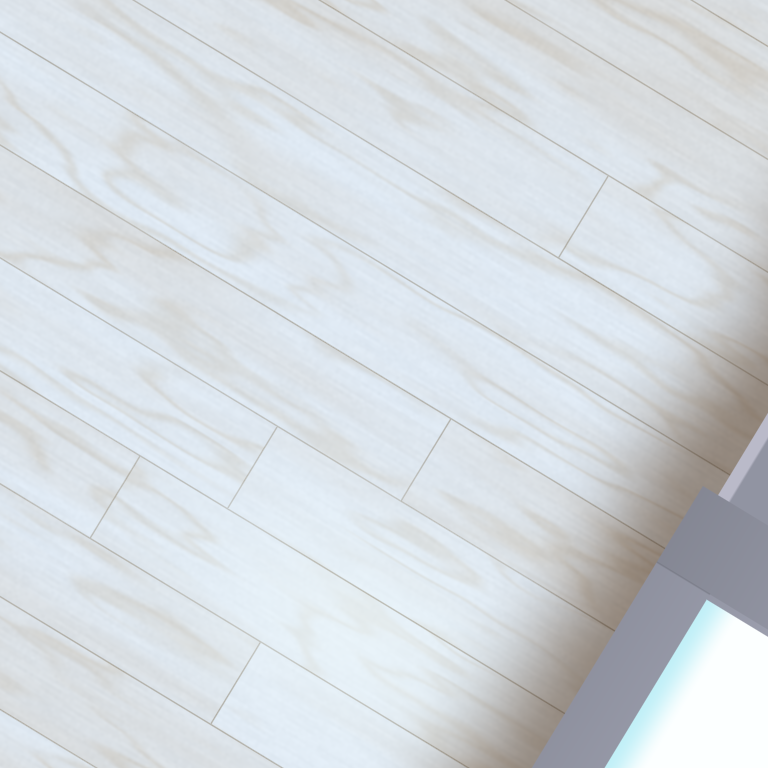
Write a Shadertoy shader that draws this texture.

```glsl
// Pale wooden floor: staggered planks running diagonally, with cathedral
// grain from contoured noise, thin seams, and a soft brown shadow beside
// a grey frame around a bright pane in the lower right corner.

// Layout, in canvas units: x runs along the planks, y across them
const vec2  ALONG = vec2(0.855, -0.519);
const vec2  ACROSS = vec2(0.519, 0.855);
const float ROW_ORIGIN = 0.568;
const float ROW_WIDTH = 0.1257;
const float PLANK_LENGTH = 1.3;
const float SEAM_HALF_WIDTH = 0.0009;
// End joint of each row, cycling every nine rows
const float STAGGER[9] = float[9](0.75, 0.205, -0.055, 0.078, 0.266, 0.75, 0.75, 0.277, 0.75);

// Frame
const vec2  FRAME_CORNER = vec2(0.592, 0.789);
const vec2  PANE_CORNER = vec2(0.673, 0.665);
const float LEDGE_START = 0.615;
const float LEDGE_END = 0.632;
const float SHADOW_START = 0.37;

// Colours
const vec3 COOL_WOOD = vec3(0.875, 0.915, 0.955);
const vec3 WARM_WOOD = vec3(0.845, 0.855, 0.860);
const vec3 VEIN_TINT = vec3(0.955, 0.925, 0.885);
const vec3 SEAM_TINT = vec3(0.80, 0.765, 0.71);
const vec3 SHADOW_TINT = vec3(0.67, 0.60, 0.54);
const vec3 GLOW = vec3(0.94, 0.98, 0.99);
const vec3 FRAME_SIDE = vec3(0.57, 0.58, 0.635);
const vec3 FRAME_TOP = vec3(0.53, 0.54, 0.59);
const vec3 LEDGE_LIGHT = vec3(0.73, 0.73, 0.79);
const vec3 PANE_EDGE = vec3(0.76, 0.94, 0.97);
const vec3 PANE_WHITE = vec3(0.99, 1.0, 1.0);

float hash(vec2 p) {
    vec3 q = fract(vec3(p.xyx) * 0.1031);
    q += dot(q, q.yzx + 33.33);
    return fract((q.x + q.y) * q.z);
}

float noise(vec2 p) {
    vec2 i = floor(p), f = fract(p);
    f = f * f * (3.0 - 2.0 * f);
    return mix(mix(hash(i), hash(i + vec2(1, 0)), f.x),
               mix(hash(i + vec2(0, 1)), hash(i + vec2(1, 1)), f.x), f.y);
}

float fbm(vec2 p) {
    float sum = 0.0, amp = 0.5;
    for (int i = 0; i < 4; i++) {
        sum += amp * noise(p);
        p = p * 2.03 + 17.1;
        amp *= 0.5;
    }
    return sum;
}

// Smooth coverage of the region where d is positive
float cover(float d, float px) { return smoothstep(-px, px, d); }

vec3 floorColor(vec2 p, float px) {
    // Plank cell and a seed for it
    float row = floor((p.y - ROW_ORIGIN) / ROW_WIDTH);
    float joint = STAGGER[int(mod(row + 4.0, 9.0))];
    float run = (p.x - joint) / PLANK_LENGTH;
    vec2 plank = vec2(floor(run), row) + 20.0;
    vec2 seed = 90.0 * vec2(hash(plank), hash(plank + 7.3));

    // Broad warm streaks, contour veins and fine fibres
    float streak = fbm(p * vec2(2.2, 22.0) + seed);
    float field = fbm(p * vec2(1.7, 10.0) + seed.yx);
    float ring = 0.5 + 0.5 * sin(field * 42.0);
    float vein = pow(ring, 5.0) * smoothstep(0.3, 0.65, noise(p * vec2(4.0, 16.0) + seed));
    float fibre = noise(p * vec2(22.0, 250.0) + seed) - 0.5;
    float speck = noise(p * 210.0 + seed) - 0.5;

    // Cool light falls on the middle and lower part of the floor
    float light = exp(-6.0 * dot(p - vec2(0.22, 0.48), p - vec2(0.22, 0.48)));
    float warmth = 0.45 + 1.5 * (streak - 0.45) + 0.5 * (hash(plank + 3.7) - 0.5) - 0.35 * light;
    vec3 col = mix(COOL_WOOD, WARM_WOOD, clamp(warmth, 0.0, 1.0));
    col *= mix(vec3(1.0), VEIN_TINT, 0.8 * vein);
    col += 0.022 * fibre + 0.016 * speck;
    vec2 glowOffset = (p - vec2(0.30, 0.39)) * vec2(4.5, 7.0);
    col = mix(col, GLOW, 0.55 * exp(-dot(glowOffset, glowOffset)));

    // Seams between rows and at plank ends
    float acrossCell = fract((p.y - ROW_ORIGIN) / ROW_WIDTH);
    float sideGap = min(acrossCell, 1.0 - acrossCell) * ROW_WIDTH;
    float endGap = min(fract(run), 1.0 - fract(run)) * PLANK_LENGTH;
    float seam = cover(SEAM_HALF_WIDTH - min(sideGap, endGap), px);
    col *= mix(vec3(1.0), SEAM_TINT, seam * (0.6 + 0.4 * noise(p * 9.0)));

    // Contact shadow deepening toward the frame
    float shade = smoothstep(SHADOW_START, FRAME_CORNER.x + 0.01, p.x + 0.025 * (noise(p * 5.0) - 0.5));
    return col * mix(vec3(1.0), SHADOW_TINT, shade * shade);
}

void mainImage(out vec4 fragColor, in vec2 fragCoord) {
    float px = 0.75 / iResolution.y;
    vec2 uv = fragCoord / iResolution.y;
    vec2 p = vec2(dot(uv, ALONG), dot(uv, ACROSS));
    vec3 col = floorColor(p, px);

    // Ledge behind the frame
    vec3 ledge = mix(LEDGE_LIGHT, FRAME_SIDE, cover(p.x - LEDGE_END, px * 2.0));
    col = mix(col, ledge, cover(p.x - LEDGE_START, px));

    // Frame bars, with a fine line where they meet
    float topBar = cover(p.y - PANE_CORNER.y - 0.008, px);
    vec3 bars = mix(FRAME_SIDE, FRAME_TOP, topBar);
    bars *= 1.0 + 0.5 * (p.x - 0.63);
    bars *= 1.0 - 0.10 * cover(0.001 - abs(p.y - PANE_CORNER.y - 0.008), px) * cover(PANE_CORNER.x - p.x, px);
    vec2 inFrame = vec2(p.x - FRAME_CORNER.x, FRAME_CORNER.y - p.y);
    col = mix(col, bars, cover(min(inFrame.x, inFrame.y), px));

    // Bright pane with a cyan inner edge
    vec2 inPane = vec2(p.x - PANE_CORNER.x, PANE_CORNER.y - p.y);
    vec3 pane = mix(PANE_EDGE, PANE_WHITE, smoothstep(0.0, 0.05, inPane.x));
    col = mix(col, pane, cover(min(inPane.x, inPane.y), px));

    fragColor = vec4(clamp(col, 0.0, 1.0), 1.0);
}
```
